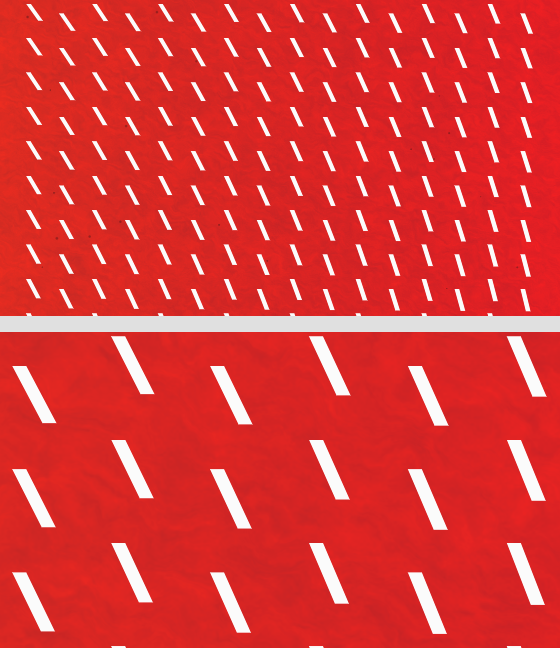
Top: the whole. Bottom: its middle third, enlarged.
Reproduce this pattern procedurally as a Shadertoy shader.

```glsl
// Staggered white dashes on red felt, 16 columns by 10 rows. Each dash is a
// flat-ended parallelogram that grows taller and more upright to the right and
// downward. The felt is warped fibre noise. The canvas is 432 units tall.

float hash(vec2 p) {
    return fract(sin(dot(p, vec2(127.1, 311.7))) * 43758.5);
}

float valueNoise(vec2 p) {
    vec2 i = floor(p), f = fract(p);
    f = f * f * (3.0 - 2.0 * f);
    return mix(mix(hash(i), hash(i + vec2(1, 0)), f.x),
               mix(hash(i + vec2(0, 1)), hash(i + vec2(1, 1)), f.x), f.y);
}

float fbm(vec2 p) {
    float sum = 0.0, gain = 0.5;
    for (int i = 0; i < 4; i++) {
        sum += gain * valueNoise(p);
        p = mat2(1.6, 1.2, -1.2, 1.6) * p + 7.3;
        gain *= 0.5;
    }
    return sum / 0.9375;
}

// Sparse dark lint caught in the felt
float lint(vec2 p) {
    vec2 cell = floor(p / 48.0);
    vec2 center = 48.0 * (cell + 0.2 + 0.6 * vec2(hash(cell + 3.1), hash(cell + 8.7)));
    float radius = 0.6 + 1.2 * hash(cell + 5.5);
    float present = step(0.88, hash(cell + 1.9));
    return present * (1.0 - smoothstep(0.4, 1.6, length(p - center) / radius));
}

vec3 felt(vec2 p, float across) {
    // Bend the fibre direction so that strands wander
    vec2 warp = vec2(fbm(p / 22.0), fbm(p / 22.0 + 31.0)) - 0.5;
    vec2 q = p + 26.0 * warp;
    float strands = fbm(vec2(q.x + 0.5 * q.y, 2.2 * q.y - q.x) / 11.0);
    float blotches = fbm(p / 34.0 + 11.0);
    float grain = valueNoise(p / 1.4) - 0.5;

    float tone = 0.54 + 1.3 * (strands - 0.5) + 0.6 * (blotches - 0.5) + 0.22 * grain;
    tone += 0.35 * pow(abs(2.0 * across - 1.0), 3.0);
    vec3 color = mix(vec3(0.78, 0.145, 0.15), vec3(0.885, 0.15, 0.14), clamp(tone, -0.3, 1.4));

    // Slightly orange at the left, purer red at the right
    color += mix(vec3(0.0, 0.02, -0.01), vec3(0.02, -0.03, 0.0), across);
    return mix(color, vec3(0.45, 0.1, 0.1), 0.6 * lint(p));
}

// Coverage of the dash in the cell that holds p, with y pointing down
float dash(vec2 p, float pixel) {
    float column = floor((p.x - 35.0) / 45.07);
    float stagger = 13.5 * mod(column, 2.0);
    float row = floor((p.y - 4.8 - stagger) / 47.05);
    if (column < 0.0 || column > 15.0 || row < 0.0) return 0.0;

    vec2 local = p - vec2(35.0 + 45.07 * column, 4.8 + stagger + 47.05 * row);
    float lean = 0.62 - 0.0165 * column - 0.017 * row;
    float height = 23.5 + 0.28 * column + 0.4 * row;

    float side = abs(local.x - local.y * tan(lean) - 3.6) - 3.2;
    float ends = abs(local.y - 0.5 * height) - 0.5 * height;
    float d = max(side * cos(lean), ends);
    return 1.0 - smoothstep(-0.6 * pixel, 0.6 * pixel, d);
}

void mainImage(out vec4 fragColor, in vec2 fragCoord) {
    float pixel = 432.0 / iResolution.y;
    vec2 p = vec2(fragCoord.x, iResolution.y - fragCoord.y) * pixel;
    vec3 color = felt(p, fragCoord.x / iResolution.x);
    color = mix(color, vec3(0.985), dash(p, pixel));
    fragColor = vec4(color, 1.0);
}
```
